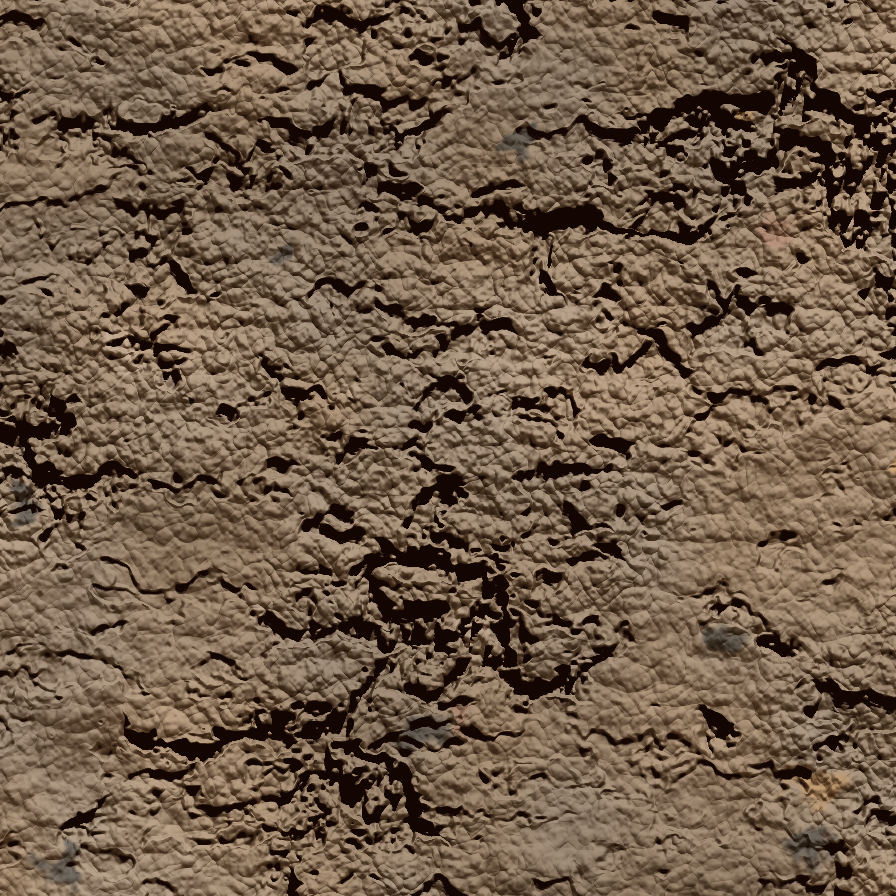
Give the GLSL for this texture, as a Shadertoy shader.

```glsl
const vec3 SUN = vec3(0.27, 0.95, 0.80);
const vec3 SHADOW = vec3(0.075, 0.018, 0.008);
const vec3 DARK_SOIL = vec3(0.24, 0.16, 0.09);
const vec3 PALE_SOIL = vec3(0.70, 0.61, 0.515);

float hash(vec2 p) {
    vec3 q = fract(p.xyx * vec3(0.1031, 0.1030, 0.0973));
    q += dot(q, q.yzx + 33.33);
    return fract((q.x + q.y) * q.z);
}

float noise(vec2 p) {
    vec2 cell = floor(p), f = fract(p);
    f = f * f * (3.0 - 2.0 * f);
    float low = mix(hash(cell), hash(cell + vec2(1, 0)), f.x);
    float high = mix(hash(cell + vec2(0, 1)), hash(cell + vec2(1, 1)), f.x);
    return mix(low, high, f.y);
}

vec2 noise2(vec2 p) {
    return vec2(noise(p), noise(p + 37.4)) - 0.5;
}

vec2 turn(vec2 p) {
    return mat2(0.82, -0.57, 0.57, 0.82) * p;
}

float fbm(vec2 p) {
    float sum = 0.55 * noise(p);
    p = turn(p) * 2.3 + 7.1;
    sum += 0.29 * noise(p);
    p = turn(p) * 2.3 + 3.7;
    return sum + 0.16 * noise(p);
}

// Packed crumbs: the tallest of the four nearest domes
float crumbs(vec2 p) {
    vec2 home = floor(p - 0.5);
    float top = 0.0;
    for (int i = 0; i < 4; i++) {
        vec2 cell = home + vec2(i % 2, i / 2);
        vec2 center = cell + 0.25 + 0.5 * vec2(hash(cell + 3.3), hash(cell + 9.1));
        vec2 offset = p - center;
        float dome = max(0.0, 1.0 - dot(offset, offset) / 0.56);
        top = max(top, dome * (0.25 + 0.75 * hash(cell + 17.0)));
    }
    return top;
}

// Winding gaps that open only in places, with frayed rims
float cracks(vec2 p, float frequency, float width, float fray) {
    float line = abs(fbm(p * frequency * vec2(0.85, 1.2)) - 0.5) + fray;
    float opening = smoothstep(0.50, 0.68, noise(p * frequency * 1.7 + 71.0) + fray);
    return (1.0 - smoothstep(width * 0.35, width, line)) * opening;
}

// Ragged hollows gathered in loose groups
float hollows(vec2 p, float frequency, float fray) {
    float depth = fbm(p * frequency * vec2(0.85, 1.25) + 23.0) + fray;
    float crowd = 0.16 * (noise(p * 5.5 + 47.0) - 0.5);
    return smoothstep(0.57, 0.67, depth + crowd);
}

float roughness(vec2 p) {
    float patches = noise(turn(p) * vec2(3.0, 5.0) + 19.0) + 0.35 * (p.y - 0.45);
    return mix(0.5, 1.1, smoothstep(0.28, 0.6, patches));
}

float relief(vec2 p, float rough) {
    vec2 jitter = noise2(p * 75.0);
    vec2 q = p + 0.013 * noise2(p * 28.0) + 0.007 * jitter;
    float fray = 0.09 * jitter.x + 0.07 * (noise(p * 150.0) - 0.5);
    float clods = 0.030 * fbm(p * 8.0 + 3.0);
    float lumps = 0.0085 * crumbs(q * vec2(26.0, 38.0)) + 0.0050 * crumbs(turn(q) * 74.0);
    float grains = 0.0045 * noise(turn(p) * 120.0) + 0.0023 * noise(p * 225.0);
    float gaps = 0.026 * cracks(q + 2.6, 4.6, 0.050, fray * 0.6)
        + 0.014 * rough * hollows(q, 19.0, fray);
    return clods + rough * (lumps + grains) - gaps;
}

// Highest ground above the ray to the sun
float occlusion(vec2 p, float ground, float rough) {
    vec2 toSun = normalize(SUN.xy);
    float rise = SUN.z / length(SUN.xy);
    float highest = -1.0, reach = 0.0016;
    for (int i = 0; i < 13; i++) {
        float blocker = relief(p + toSun * reach, rough);
        highest = max(highest, blocker - ground - rise * reach);
        reach *= 1.29;
    }
    return highest;
}

// Scattered stones: charcoal, ochre, pinkish or pale
vec3 addStones(vec3 soil, vec2 p, float grid) {
    vec2 q = p * grid + 0.3 * noise2(p * 30.0) + 0.15 * noise2(p * 90.0);
    vec2 home = floor(q);
    for (int i = 0; i < 9; i++) {
        vec2 cell = home + vec2(i % 3, i / 3) - 1.0;
        float kind = hash(cell + 8.7);
        vec2 center = cell + vec2(hash(cell + 2.1), hash(cell + 5.6));
        vec2 offset = (q - center) * vec2(0.9, 1.2);
        float radius = mix(0.1, 0.3, hash(cell + 14.2));
        float present = step(0.75, hash(cell + 23.9));
        float cover = present * (1.0 - smoothstep(radius * 0.5, radius, length(offset)));
        vec3 tint = kind < 0.25 ? vec3(0.55, 0.60, 0.66)
                  : kind < 0.45 ? vec3(1.16, 1.06, 0.88)
                  : kind < 0.75 ? vec3(1.03, 0.93, 0.95)
                  : vec3(1.12, 1.14, 1.18);
        soil *= mix(vec3(1.0), tint, cover * 0.8);
    }
    return soil;
}

void mainImage(out vec4 fragColor, in vec2 fragCoord) {
    vec2 p = fragCoord / iResolution.y;
    float rough = roughness(p);
    float ground = relief(p, rough);

    // Sunlight on the slope
    float e = 0.0011;
    vec2 slope = vec2(relief(p + vec2(e, 0), rough), relief(p + vec2(0, e), rough)) - ground;
    vec3 normal = normalize(vec3(-slope / e, 1.0));
    float light = max(dot(normal, SUN), 0.0) / SUN.z;

    // Fine grit and faint diagonal smears on the smoother ground
    float grit = noise(p * 240.0 + 13.0) - 0.5;
    float smear = noise(turn(p) * vec2(14.0, 110.0)) - 0.5;
    light += 0.22 * grit + 0.3 * smear * (1.0 - rough);

    vec3 color = mix(DARK_SOIL, PALE_SOIL, smoothstep(-0.15, 1.75, light));
    color *= 1.0 + 0.18 * (noise(p * 5.0 + 90.0) - 0.5);
    color *= 1.0 + vec3(0.02, 0.0, -0.03) * (2.0 * noise(p * 11.0 + 40.0) - 1.0);
    color = addStones(color, p, 8.0);

    // Cast shadows
    float shade = smoothstep(-0.0002, 0.0026, occlusion(p, ground, rough));
    color = mix(color, SHADOW, shade);
    fragColor = vec4(color, 1.0);
}
```
